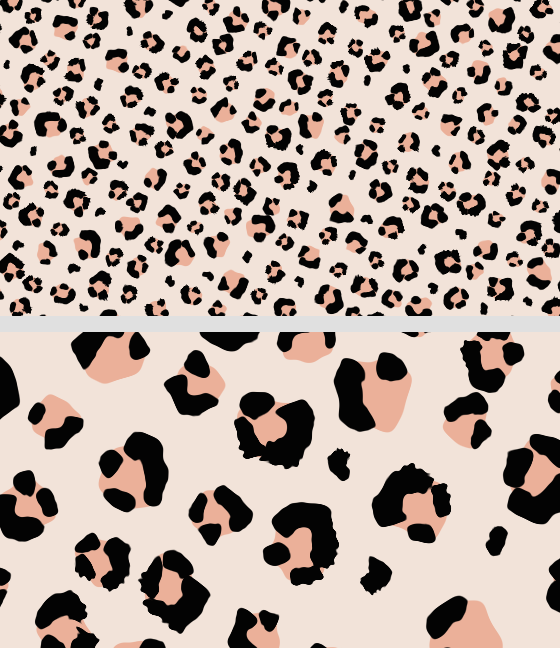
Top, the full canvas; bottom, a detail of the centre.
Reproduce this pattern procedurally as a Shadertoy shader.

```glsl
const vec3 GROUND = vec3(0.95, 0.89, 0.85);
const vec3 BLUSH  = vec3(0.92, 0.69, 0.60);
const vec3 INK    = vec3(0.01, 0.01, 0.01);

const float ROWS        = 10.6;              // cells per canvas height
const float GRID_TILT   = 0.47;              // radians
const float JITTER      = 0.13;              // in cells
const vec2  LARGE_SIZE  = vec2(0.38, 0.51);  // radius range in cells
const vec2  SMALL_SIZE  = vec2(0.28, 0.35);
const vec2  FLECK_SIZE  = vec2(0.18, 0.25);
const float FLECK_SHARE = 0.36;              // of the small cells
const float WOBBLE      = 0.085;             // slow bend of the outline
const float BRISTLE     = 0.030;             // ragged brush edge
const float TAU         = 6.2831853;

vec4 hash4(vec2 cell, float seed) {
    vec4 h = fract(vec4(cell.xyx, cell.y + seed) * vec4(0.1031, 0.1030, 0.0973, 0.1099) + seed * 0.137);
    h += dot(h, h.wzxy + 33.33);
    return fract((h.xxyz + h.yzzw) * h.zywx);
}

mat2 rotation(float a) {
    float c = cos(a), s = sin(a);
    return mat2(c, s, -s, c);
}

// Round-ended arc centred on the +y axis
float arcDistance(vec2 p, float halfAngle, float radius, float thickness) {
    p.x = abs(p.x);
    vec2 e = vec2(sin(halfAngle), cos(halfAngle));
    float d = e.y * p.x > e.x * p.y ? length(p - e * radius) : abs(length(p) - radius);
    return d - thickness;
}

// Layered sines give each spot a hand-painted outline
vec2 paintWarp(vec2 p, vec4 h) {
    p += WOBBLE * sin(p.yx * 3.7 + h.xy * TAU);
    p += 0.45 * WOBBLE * sin(p.yx * 8.3 + h.zw * TAU);
    return p;
}

float bristles(vec2 p, vec4 h) {
    float dryEnd = smoothstep(-0.2, 0.8, p.x) * step(0.45, h.x);
    return BRISTLE * (0.35 + 1.6 * dryEnd) * sin(p.x * 13.0 + h.y * TAU) * sin(p.y * 21.0 + h.z * TAU);
}

// One broad crescent faced by one or two short dabs; x = ink, y = blush
vec2 rosette(vec2 p, vec4 h, vec4 k) {
    float ink = arcDistance(p, mix(0.75, 1.25, h.x), 0.67, mix(0.28, 0.36, h.y));
    for (int i = 0; i < 2; i++) {
        float side = i == 0 ? 1.0 : -1.0;
        float chance = i == 0 ? 1.0 : k.x;
        if (chance < 0.22) continue;
        float turn = side * mix(2.25, 2.6, i == 0 ? h.z : h.w);
        float dab = arcDistance(rotation(turn) * p, mix(0.12, 0.38, k.y), 0.69, mix(0.24, 0.31, k.z));
        ink = min(ink, dab);
    }
    float blush = length(p - vec2(0.0, -0.04)) - 0.8;
    return vec2(ink, blush);
}

void mainImage(out vec4 fragColor, in vec2 fragCoord) {
    vec2 p = rotation(GRID_TILT) * (fragCoord / iResolution.y * ROWS) + 20.0;
    vec2 home = floor(p);
    vec2 nearest = vec2(1.0);

    // Large and small spots alternate so neighbours keep clear of each other
    for (int y = -1; y <= 1; y++)
    for (int x = -1; x <= 1; x++) {
        vec2 cell = home + vec2(x, y);
        vec4 place = hash4(cell, 1.7);
        vec4 shape = hash4(cell, 5.3);
        vec4 extra = hash4(cell, 9.1);
        bool large = mod(cell.x + cell.y, 2.0) < 0.5;
        bool fleck = !large && extra.w < FLECK_SHARE;
        vec2 range = large ? LARGE_SIZE : (fleck ? FLECK_SIZE : SMALL_SIZE);
        float size = mix(range.x, range.y, place.w);

        vec2 q = p - cell - 0.5 - (place.xy - 0.5) * 2.0 * JITTER;
        q = rotation(place.z * TAU) * q / size;
        q *= vec2(mix(0.95, 1.18, extra.x), mix(1.08, 0.92, extra.y));
        q = paintWarp(q, shape);

        vec2 d;
        if (fleck) {
            d = vec2(arcDistance(q + vec2(0.0, 0.5), 0.75, 0.6, 0.5), 1.0);
        } else {
            d = rosette(q, shape, extra);
        }
        d.x += bristles(q, extra);
        nearest = min(nearest, d * size);
    }

    // Edge softness of about one pixel, in cell units
    float edge = 0.75 * ROWS / iResolution.y;
    vec2 cover = 1.0 - smoothstep(-edge, edge, nearest);
    vec3 color = mix(GROUND, BLUSH, cover.y);
    color = mix(color, INK, cover.x);
    fragColor = vec4(color, 1.0);
}
```
